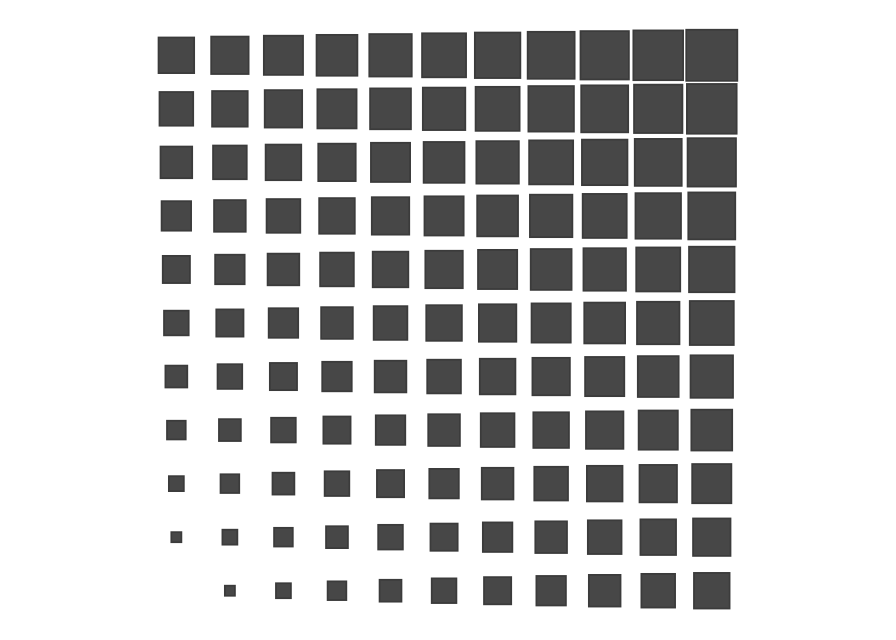
This pattern is drawn by a WebGL 2 fragment shader. Its source:

```glsl
#version 300 es
precision highp float;

uniform vec2 u_resolution;
out vec4 fragColor;

float boxDistance(vec2 p, float halfSide) {
    vec2 d = abs(p) - halfSide;
    return length(max(d, 0.0)) + min(max(d.x, d.y), 0.0);
}

// Per-axis pixel coverage keeps edges and thin gaps evenly smoothed
float boxCoverage(vec2 p, float halfSide, float pixel) {
    vec2 low = max(p - 0.5 * pixel, vec2(-halfSide));
    vec2 high = min(p + 0.5 * pixel, vec2(halfSide));
    vec2 overlap = clamp((high - low) / pixel, 0.0, 1.0);
    return overlap.x * overlap.y;
}

void main() {
    float pixel = 1.0 / u_resolution.y;
    vec2 uv = gl_FragCoord.xy * pixel;
    uv.x -= 0.5 * (u_resolution.x * pixel - 512.0 / 366.0);

    // 11 by 11 grid, counted from the lower left cell
    float pitch = 0.08366;
    vec2 grid = (uv - vec2(0.2750, 0.0770)) / pitch;
    vec2 cell = clamp(floor(grid + 0.5), 0.0, 10.0);
    vec2 local = (grid - cell) * pitch;

    // Square area grows linearly along the diagonal
    float halfSide = 0.0413 * sqrt((cell.x + cell.y) / 20.0);
    float ink = boxCoverage(local, halfSide, pixel);

    // Slightly darker rim just inside each edge
    float depth = -boxDistance(local, halfSide);
    float rim = 1.0 - smoothstep(0.0018, 0.0038, depth);
    vec3 gray = vec3(mix(0.28, 0.23, rim));

    fragColor = vec4(mix(vec3(1.0), gray, ink), 1.0);
}
```
